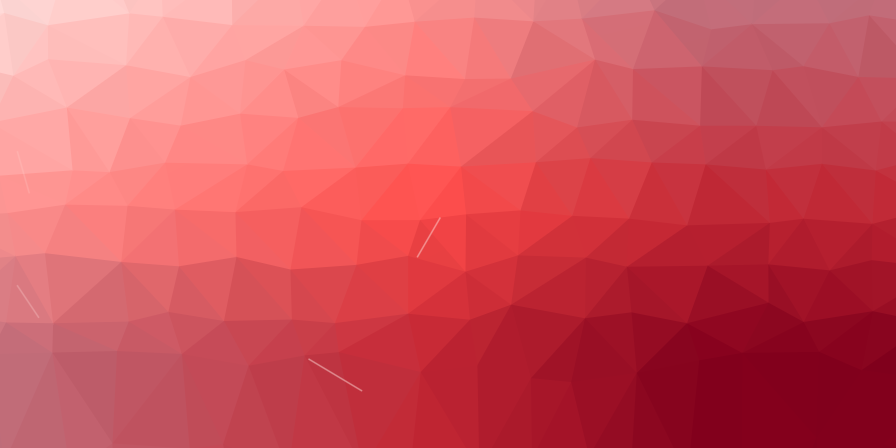
A Shadertoy shader for this background:

```glsl
// A low-poly sheet of triangles, pale pink at the top left to dark crimson at the bottom right.
// A jittered grid is split into triangles along the shorter diagonals; each facet takes one
// flat colour, the mean of a horizontal and a vertical three-stop ramp at its middle.

const vec3 PALE    = vec3(1.00, 0.86, 0.85);
const vec3 CORAL   = vec3(1.00, 0.30, 0.29);
const vec3 CRIMSON = vec3(0.51, 0.00, 0.11);

// Lengths are in units of the canvas height
const float COLUMN_WIDTH  = 0.130;
const float ROW_HEIGHT    = 0.109;
const float BOTTOM_HEIGHT = 0.215;  // taller rows below FIRST_ROW
const float FIRST_ROW     = 0.193;
const vec2  JITTER        = vec2(0.54, 0.44);

vec2 hash22(vec2 p) {
    vec3 q = fract(p.xyx * vec3(0.1031, 0.1030, 0.0973));
    q += dot(q, q.yzx + 33.33);
    return fract((q.xx + q.yz) * q.zy);
}

// Colour ramps
vec3 ramp(float t) {
    vec3 warm = mix(PALE, CORAL, clamp(t / 0.47, 0.0, 1.0));
    return mix(warm, CRIMSON, clamp((t - 0.47) / 0.32, 0.0, 1.0));
}

vec3 sheetColour(vec2 p, float aspect) {
    return 0.5 * (ramp(p.x / aspect) + ramp(1.0 - p.y));
}

// Mapping between the grid and the canvas
float rowSize(float side) {
    return side < 0.0 ? BOTTOM_HEIGHT : ROW_HEIGHT;
}

vec2 toGrid(vec2 p) {
    float rise = p.y - FIRST_ROW;
    return vec2(p.x / COLUMN_WIDTH, rise / rowSize(rise));
}

vec2 meshVertex(vec2 id) {
    vec2 g = id + (hash22(id + 57.0) - 0.5) * JITTER;
    return vec2(g.x * COLUMN_WIDTH, FIRST_ROW + g.y * rowSize(g.y));
}

// Signed distance to the line a-b, positive on its left
float leftOf(vec2 p, vec2 a, vec2 b) {
    vec2 e = normalize(b - a);
    return e.x * (p.y - a.y) - e.y * (p.x - a.x);
}

// Facet colour in rgb, premultiplied by its coverage in a
vec4 facet(vec2 p, vec2 a, vec2 b, vec2 c, float aspect, float pixel) {
    float d = min(leftOf(p, a, b), min(leftOf(p, b, c), leftOf(p, c, a)));
    float coverage = clamp(d / pixel + 0.5, 0.0, 1.0);
    vec2 middle = (a + b + c) / 3.0;
    float shade = 1.0 + 0.035 * (hash22(middle * 91.7).x - 0.5);
    return coverage * vec4(sheetColour(middle, aspect) * shade, 1.0);
}

// Both facets of one grid cell
vec4 cellFacets(vec2 p, vec2 id, float aspect, float pixel) {
    vec2 a = meshVertex(id);
    vec2 b = meshVertex(id + vec2(1.0, 0.0));
    vec2 c = meshVertex(id + vec2(1.0, 1.0));
    vec2 d = meshVertex(id + vec2(0.0, 1.0));
    if (distance(a, c) < distance(b, d)) {
        return facet(p, a, b, c, aspect, pixel) + facet(p, a, c, d, aspect, pixel);
    }
    return facet(p, a, b, d, aspect, pixel) + facet(p, b, c, d, aspect, pixel);
}

// Coverage of a thin seam between two points
float seam(vec2 p, vec2 a, vec2 b, float pixel) {
    vec2 ab = b - a;
    float along = clamp(dot(p - a, ab) / dot(ab, ab), 0.0, 1.0);
    float d = distance(p, a + along * ab);
    return 1.0 - smoothstep(0.0, 0.0012 + pixel, d);
}

void mainImage(out vec4 fragColor, in vec2 fragCoord) {
    vec2 p = fragCoord / iResolution.y;
    float aspect = iResolution.x / iResolution.y;
    float pixel = 1.0 / iResolution.y;

    // Facets, with a trace of the smooth ramp beneath them
    vec4 sum = 0.001 * vec4(sheetColour(p, aspect), 1.0);
    vec2 cell = floor(toGrid(p));
    for (int y = -1; y <= 1; y++) {
        for (int x = -1; x <= 1; x++) {
            sum += cellFacets(p, cell + vec2(x, y), aspect, pixel);
        }
    }
    vec3 colour = sum.rgb / sum.a;

    // A few pale open seams
    float light = 0.50 * seam(p, vec2(0.932, 0.427), vec2(0.982, 0.513), pixel);
    light += 0.50 * seam(p, vec2(0.690, 0.198), vec2(0.807, 0.128), pixel);
    light += 0.30 * seam(p, vec2(0.039, 0.362), vec2(0.086, 0.292), pixel);
    light += 0.20 * seam(p, vec2(0.039, 0.661), vec2(0.065, 0.570), pixel);
    colour = mix(colour, PALE, light);

    fragColor = vec4(colour, 1.0);
}
```
